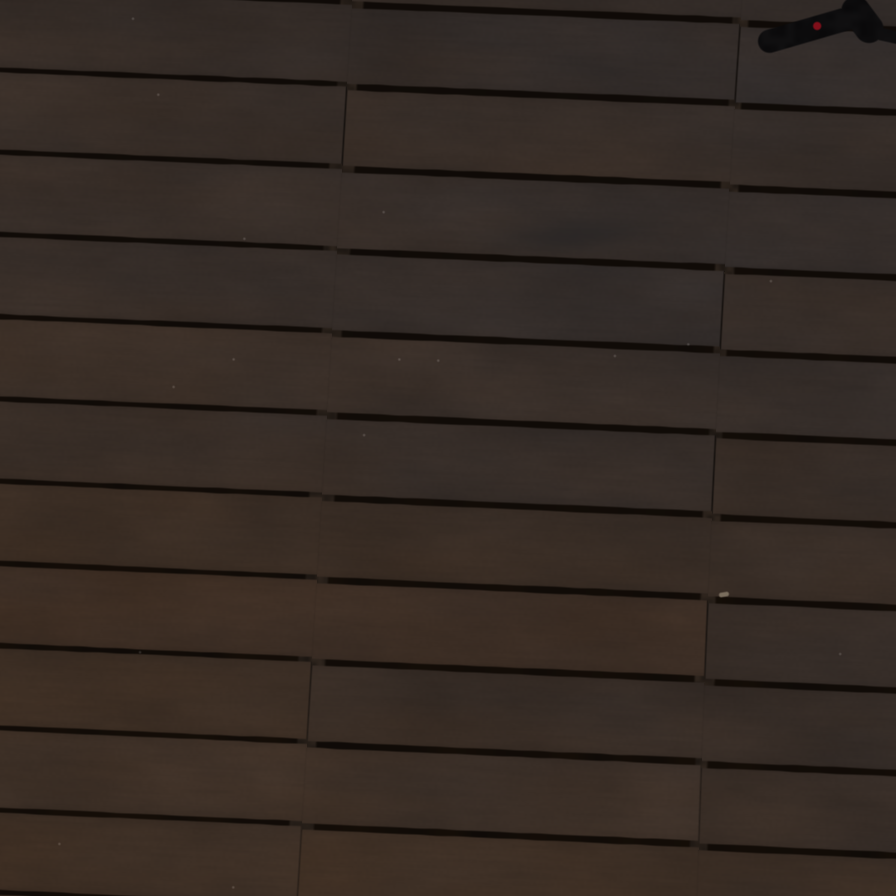
This texture is drawn by a Shadertoy shader. Its source:

```glsl
// Dark hardwood decking: eleven slightly tilted boards split by narrow gaps,
// carried on two leaning joists that bridge the gaps and hold the butt joints.
// Value noise gives grain and stains; a small dark strap lies in the top corner.

float hash(vec2 p) {
    vec3 q = fract(p.xyx * vec3(0.1031, 0.1030, 0.0973));
    q += dot(q, q.yzx + 33.33);
    return fract((q.x + q.y) * q.z);
}

float noise(vec2 p) {
    vec2 i = floor(p), f = fract(p);
    f = f * f * (3.0 - 2.0 * f);
    return mix(mix(hash(i), hash(i + vec2(1, 0)), f.x),
               mix(hash(i + vec2(0, 1)), hash(i + vec2(1, 1)), f.x), f.y);
}

float fbm(vec2 p) {
    float sum = 0.0, amp = 0.5;
    for (int i = 0; i < 4; i++) {
        sum += amp * noise(p);
        p = p * 2.03 + 17.3;
        amp *= 0.5;
    }
    return sum / 0.9375;
}

float capsule(vec2 p, vec2 a, vec2 b, float radius) {
    vec2 pa = p - a, ba = b - a;
    return length(pa - ba * clamp(dot(pa, ba) / dot(ba, ba), 0.0, 1.0)) - radius;
}

// Coverage of the region where distance d is negative
float cover(float d, float soft) {
    return 1.0 - smoothstep(-soft, soft, d);
}

void mainImage(out vec4 fragColor, in vec2 fragCoord) {
    vec2 p = fragCoord / iResolution.xy;
    p.y = 1.0 - p.y;                       // measured downward from the top edge
    float soft = max(0.0014, 0.8 / iResolution.y);

    // Joists lean to the left going down; each one shifts the gaps a little
    vec2 joist = vec2(0.393 - 0.061 * p.y, 0.828 - 0.07 * p.y + 0.02 * p.y * p.y);
    vec2 across = p.x - joist;
    float bay = step(0.0, across.x) + step(0.0, across.y);

    // Board rows
    float tilt = (0.041 + 0.004 * p.y) * p.x + 0.003 * bay;
    float rowPos = (p.y - 0.078 - tilt) / 0.0918;
    float row = ceil(rowPos), gapId = floor(rowPos + 0.5);
    float gapDist = (rowPos - gapId) * 0.0918;

    // Butt joints: x on the left joist, y on the right joist
    float odd = mod(row, 2.0);
    vec2 joint = vec2(row == 1.0 || (odd < 0.5 && row > 7.0),
                      row == 0.0 || (odd > 0.5 && row > 2.0));
    float plank = dot(joint, step(vec2(0.0), across));
    float tint = hash(vec2(row + 20.0, plank * 7.0 + 3.0));

    // Base colour: cool at the top right, warm at the bottom left
    float warmth = clamp(0.45 + 0.55 * (p.y - 0.5) - 0.4 * (p.x - 0.5)
                         + 0.35 * (tint - 0.5), 0.0, 1.0);
    vec3 col = mix(vec3(0.193, 0.170, 0.162), vec3(0.250, 0.186, 0.138), warmth);
    col = mix(col, vec3(0.255, 0.180, 0.130), 0.45 * float(row == 7.0) * (1.0 - plank));
    col *= 0.97 + 0.06 * hash(vec2(row + 5.0, plank + 41.0));

    // Cloudy wear, long grain and fine speckle
    vec2 along = vec2(p.x, p.y - tilt);
    float cloud = fbm(along * vec2(9.0, 17.0) + row * 5.7 + plank * 13.0);
    col *= 0.89 + 0.22 * cloud;
    col += vec3(0.024, 0.008, -0.006) * (fbm(along * vec2(6.0, 20.0) + 31.0 + row) - 0.5);
    col *= 0.965 + 0.07 * fbm(along * vec2(22.0, 260.0) + row * 9.0);
    col *= 0.985 + 0.03 * noise(p * 300.0);

    // Bluish damp stain on an upper board
    vec2 stain = (p - vec2(0.645, 0.262) + vec2(0.0, 0.12 * (p.x - 0.645))) / vec2(0.085, 0.018);
    col = mix(col, vec3(0.145, 0.138, 0.140), 0.55 * exp(-dot(stain, stain)));

    // Rounded board edges
    col *= 1.0 - 0.14 * exp(-abs(gapDist) / 0.005);

    // Faint joist line on every board, dark line at the true joints
    vec2 seam = vec2(cover(abs(across.x) - 0.0009, soft), cover(abs(across.y) - 0.0009, soft));
    float fade = mix(0.85, 0.4, smoothstep(0.55, 0.95, p.y));
    col = mix(col, vec3(0.07, 0.055, 0.045), dot(seam, joint * fade + 0.07));

    // Gaps, interrupted where the joists show through
    float ragged = 0.0008 * (noise(vec2(p.x * 45.0, gapId * 7.0)) - 0.5);
    float halfWidth = 0.0029 + 0.0008 * step(0.5, bay) + ragged;
    float gap = cover(abs(gapDist) - halfWidth, soft);
    float jitter = 0.005 * (hash(vec2(gapId + 30.0, 8.0)) - 0.5);
    float bridge = max(cover(abs(across.x) - 0.013 - jitter, 0.002),
                       cover(abs(across.y) - 0.009 - jitter, 0.002));
    vec3 below = mix(vec3(0.058, 0.040, 0.026), vec3(0.085, 0.055, 0.030),
                     noise(vec2(p.x * 30.0, gapId * 3.0)) * p.y);
    vec3 support = vec3(0.145, 0.115, 0.092) * (0.75 + 0.5 * noise(p * 140.0));
    col = mix(col, mix(below, support, bridge), gap);

    // Sparse pale flecks
    vec2 cell = floor(p * 24.0);
    vec2 spot = 0.2 + 0.6 * vec2(hash(cell + 3.0), hash(cell + 71.0));
    float fleck = cover(length(fract(p * 24.0) - spot) / 24.0 - 0.0012, soft);
    col += 0.13 * fleck * step(0.975, hash(cell + 120.0));
    col = mix(col, vec3(0.48, 0.43, 0.37), cover(capsule(p, vec2(0.805, 0.664), vec2(0.811, 0.663), 0.0025), soft));

    // Dark strap with a red button in the top right corner
    float strap = capsule(p, vec2(0.859, 0.046), vec2(0.945, 0.021), 0.013);
    strap = min(strap, capsule(p, vec2(0.955, 0.012), vec2(0.970, 0.032), 0.016));
    strap = min(strap, capsule(p, vec2(0.965, 0.034), vec2(1.010, 0.044), 0.007));
    col = mix(col, vec3(0.035, 0.032, 0.036) + 0.03 * noise(p * 110.0), cover(strap, soft));
    col = mix(col, vec3(0.50, 0.06, 0.10), cover(length(p - vec2(0.912, 0.029)) - 0.0045, soft));

    fragColor = vec4(clamp(col, 0.0, 1.0), 1.0);
}
```
